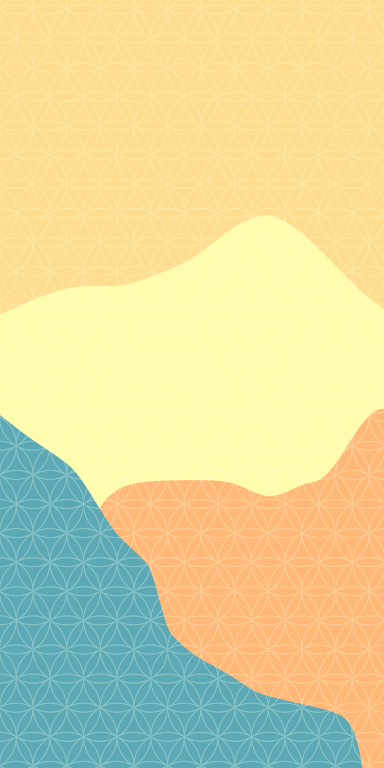
Reproduce this background procedurally as a Shadertoy shader.

```glsl
// Layered paper hills: sand backdrop, pale yellow, orange and teal bands.
// Each outline is a height function built from ramps and bumps; a lattice of
// overlapping circles is drawn faintly over every band.

float bump(float x, float center, float width) {
    float d = (x - center) / width;
    return exp(-d * d);
}

float yellowHeight(float x) {
    return 1.117 + 0.138 * smoothstep(-0.208, 0.234, x)
        + 0.1875 * smoothstep(0.286, 0.716, x)
        - 0.021 * bump(x, 0.508, 0.091)
        - 0.271 * smoothstep(0.677, 1.073, x);
}

float orangeHeight(float x) {
    return 0.75 - 0.073 * exp((0.26 - x) / 0.044)
        - 0.042 * bump(x, 0.703, 0.078)
        + 0.185 * smoothstep(0.818, 0.995, x);
}

float tealHeight(float x) {
    float d = x - 0.664;
    return 0.919 - 0.82 * x + 0.3 * (d + sqrt(d * d + 0.0007))
        + 0.016 * bump(x, 0.182, 0.091) - 0.029 * bump(x, 0.487, 0.091)
        - 0.065 * smoothstep(0.177, 0.323, x)
        - 0.117 * smoothstep(0.38, 0.448, x)
        - 0.13 * exp((x - 0.943) / 0.0195);
}

// Smooth coverage of the area where the signed height is positive
float coverage(float h) {
    float slope = length(vec2(dFdx(h), dFdy(h)));
    return clamp(0.5 + h / max(slope, 1e-5), 0.0, 1.0);
}

// Distance to unit circles centred on a triangular lattice of unit spacing
float circleLattice(vec2 q) {
    float row = floor(q.y / 0.866);
    vec2 cell = vec2(floor(q.x - 0.5 * row), row);
    float nearest = 1.0;
    for (int j = -1; j <= 2; j++) {
        for (int i = -1; i <= 2; i++) {
            vec2 c = cell + vec2(i, j);
            vec2 center = vec2(c.x + 0.5 * c.y, 0.866 * c.y);
            nearest = min(nearest, abs(length(q - center) - 1.0));
        }
    }
    return nearest;
}

void mainImage(out vec4 fragColor, in vec2 fragCoord) {
    // The canvas is two units high, one unit wide at a 1:2 ratio
    float pixel = 2.0 / iResolution.y;
    vec2 p = fragCoord * pixel;

    // Stack the bands from back to front, with their line colours
    vec3 fill = vec3(1.0, 0.865, 0.565);
    vec3 ink = vec3(1.0, 0.905, 0.64);

    float yellow = coverage(yellowHeight(p.x) - p.y);
    fill = mix(fill, vec3(1.0, 0.99, 0.68), yellow);
    ink = mix(ink, vec3(1.0, 0.99, 0.72), yellow);

    float orange = coverage(orangeHeight(p.x) - p.y);
    fill = mix(fill, vec3(1.0, 0.72, 0.47), orange);
    ink = mix(ink, vec3(1.0, 0.81, 0.59), orange);

    float teal = coverage(tealHeight(p.x) - p.y);
    fill = mix(fill, vec3(0.36, 0.66, 0.71), teal);
    ink = mix(ink, vec3(0.54, 0.77, 0.78), teal);

    // Fine circle pattern
    float spacing = 0.0875;
    float d = spacing * circleLattice((p - vec2(0.130, 0.6875)) / spacing);
    float line = 1.0 - smoothstep(-0.5 * pixel, 0.5 * pixel, d - 0.0016);

    fragColor = vec4(mix(fill, ink, 0.9 * line), 1.0);
}
```
